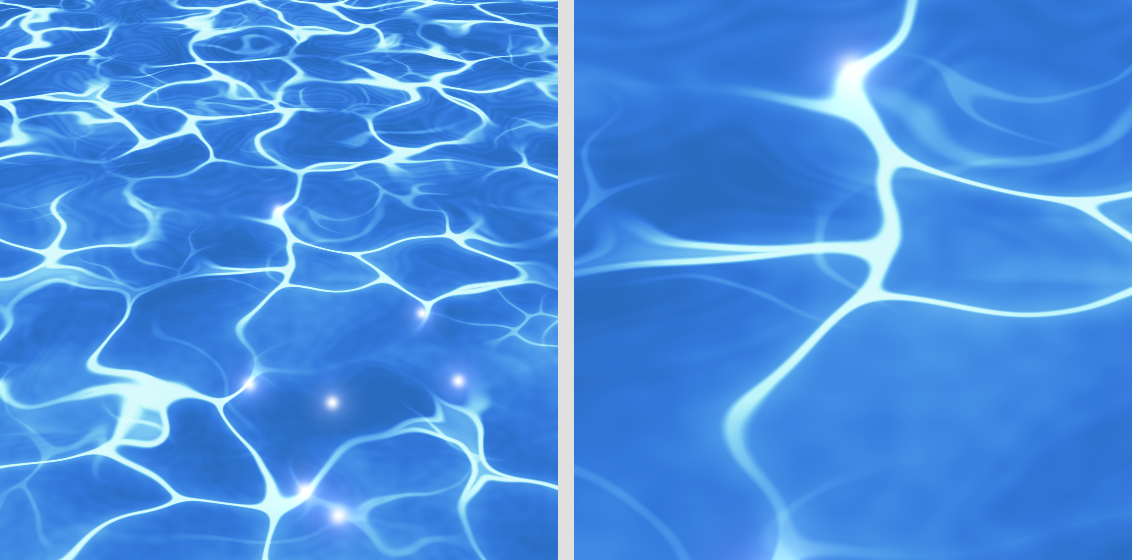
Left: the whole. Right: its middle third, enlarged.
This texture is drawn by a Shadertoy shader. Its source:

```glsl
// Sunlit pool water seen at a low angle: a web of bright caustic lines on blue.
// A perspective plane carries warped, softened Voronoi edges whose strands split
// into pale lenses; gradient noise adds the swell, ripples and fading.

const float HORIZON = 1.65;               // height of the vanishing line
const vec2  PLANE_SCALE = vec2(5.0, 10.5);// cells across and into the distance
const float LINE_WIDTH = 0.027;           // half width of a strand, in cells
const float LENS_WIDTH = 0.12;            // widest opening between two strands
const float CORNER_SOFTNESS = 24.0;       // lower is rounder
const float BASE_LIGHT = 0.17;
const float SWELL_LIGHT = 0.36;
const float GLOW_LIGHT = 0.36;
const float GLOW_REACH = 0.10;
const int   GLINTS = 7;

const vec3 WATER[6] = vec3[6](
    vec3(0.16, 0.42, 0.75), vec3(0.20, 0.47, 0.86), vec3(0.28, 0.58, 0.91),
    vec3(0.38, 0.68, 0.93), vec3(0.52, 0.82, 0.96), vec3(0.74, 0.96, 0.98));

vec2 hash2(vec2 p) {
    vec3 q = fract(p.xyx * vec3(0.1031, 0.1030, 0.0973));
    q += dot(q, q.yzx + 33.33);
    return fract((q.xx + q.yz) * q.zy);
}

float cornerSlope(vec2 cell, vec2 offset) {
    float angle = 6.2832 * hash2(cell).x;
    return dot(vec2(cos(angle), sin(angle)), offset);
}

float gradientNoise(vec2 p) {
    vec2 i = floor(p), f = fract(p);
    vec2 u = f * f * f * (f * (f * 6.0 - 15.0) + 10.0);
    vec2 e = vec2(1.0, 0.0);
    return mix(mix(cornerSlope(i, f), cornerSlope(i + e, f - e), u.x),
               mix(cornerSlope(i + e.yx, f - e.yx), cornerSlope(i + 1.0, f - 1.0), u.x), u.y);
}

vec2 warp(vec2 p, float amount) {
    vec2 broad = vec2(gradientNoise(p * 0.9 + 3.1), gradientNoise(p * 0.9 + 41.7));
    vec2 small = vec2(gradientNoise(p * 2.1 + 17.3), gradientNoise(p * 2.1 + 68.9));
    return p + amount * (broad + 0.28 * small);
}

vec2 cellPoint(vec2 cell) { return 0.08 + 0.84 * hash2(cell + 50.0); }

// Distance to the nearest Voronoi edge, rounded where edges meet
float edgeDistance(vec2 p) {
    vec2 i = floor(p), f = fract(p), nearCell = vec2(0.0), nearPoint = vec2(0.0);
    float best = 9.0;
    for (int y = -1; y <= 1; y++)
    for (int x = -1; x <= 1; x++) {
        vec2 cell = vec2(x, y);
        vec2 r = cell + cellPoint(i + cell) - f;
        if (dot(r, r) < best) { best = dot(r, r); nearCell = cell; nearPoint = r; }
    }
    float sum = 1e-9;
    for (int y = -2; y <= 2; y++)
    for (int x = -2; x <= 2; x++) {
        if (x == 0 && y == 0) continue;
        vec2 cell = nearCell + vec2(x, y);
        vec2 r = cell + cellPoint(i + cell) - f;
        float d = dot(0.5 * (r + nearPoint), normalize(r - nearPoint));
        sum += exp(-CORNER_SOFTNESS * d);
    }
    return max(-log(sum) / CORNER_SOFTNESS, 0.0);
}

float strand(float d, float width, float blur) {
    return 1.0 - smoothstep(width * 0.25, width * 1.25 + blur, d);
}

vec3 waterColor(float light) {
    float t = clamp(light, 0.0, 1.0) * 5.0;
    int k = min(int(t), 4);
    vec3 color = mix(WATER[k], WATER[k + 1], t - float(k));
    return mix(color, vec3(0.95, 1.0, 1.0), smoothstep(1.0, 1.3, light));
}

void mainImage(out vec4 fragColor, in vec2 fragCoord) {
    vec2 uv = fragCoord / iResolution.y;
    vec2 plane = vec2(uv.x - 0.5, 1.0) * PLANE_SCALE / (HORIZON - uv.y);
    float blur = 0.6 * PLANE_SCALE.y / pow(HORIZON - uv.y, 2.0) / iResolution.y;
    float far = smoothstep(0.35, 1.0, uv.y);

    // Swell, contour ripples and fine mottling
    float swell = gradientNoise(plane * 0.75 + 9.0);
    float detail = gradientNoise(warp(plane, 0.6) * 1.8);
    float light = BASE_LIGHT + SWELL_LIGHT * swell + 0.19 * detail;
    light += 0.05 * (0.3 + far) * sin(26.0 * (detail + 0.5 * swell));
    light += 0.07 * gradientNoise(uv * vec2(38.0, 52.0)) - 0.06 * far;

    // Main web: strands part into pale lenses and fade in places
    vec2 web = warp(plane, 0.62);
    float d = edgeDistance(web);
    float vary = gradientNoise(plane * 1.15 + 23.0);
    float opening = LENS_WIDTH * smoothstep(0.14, 0.5, vary);
    float strength = smoothstep(-0.42, 0.12, gradientNoise(plane * 0.8 + 71.0));
    float width = LINE_WIDTH * (0.85 + 0.9 * vary + 0.7 * far);
    float core = strand(abs(d - opening), width, blur) * strength;
    float lens = smoothstep(-0.015, 0.03, opening - d) * smoothstep(0.01, 0.05, opening);
    light += GLOW_LIGHT * exp(-d / GLOW_REACH) * (0.35 + 0.65 * strength);
    light = mix(light, 0.76 + 0.2 * detail, 0.75 * lens * strength);

    // Faint second web and closed loops
    float d2 = edgeDistance(warp(plane * 1.35 + 31.0, 0.8));
    float faint = smoothstep(-0.05, 0.4, gradientNoise(plane * 0.9 + 13.0));
    light += faint * (0.3 * strand(d2, LINE_WIDTH, blur) + 0.2 * exp(-d2 / 0.09));
    float loopDistance = abs(gradientNoise(web * vec2(0.6, 0.9) + 87.0) - 0.16);
    light += 0.38 * strand(loopDistance, 0.026, blur) * smoothstep(-0.1, 0.3, -vary) * (0.4 + far);
    light = mix(light, 1.2, 0.92 * core);
    vec3 color = waterColor(light);

    // Sun glints with a faint rosy halo
    for (int n = 0; n < GLINTS; n++) {
        vec2 h = hash2(vec2(float(n) * 7.3 + 2.0, 19.0));
        vec2 offset = uv - vec2(0.42 + 0.4 * h.x, 0.05 + 0.85 * h.y * h.y);
        float radius = mix(0.018, 0.006, h.y);
        float r2 = dot(offset, offset) / (radius * radius);
        color += vec3(0.20, 0.13, 0.12) * exp(-r2 * 0.12);
        color = mix(color, vec3(1.0), exp(-r2));
    }
    fragColor = vec4(min(color, 1.0), 1.0);
}
```
